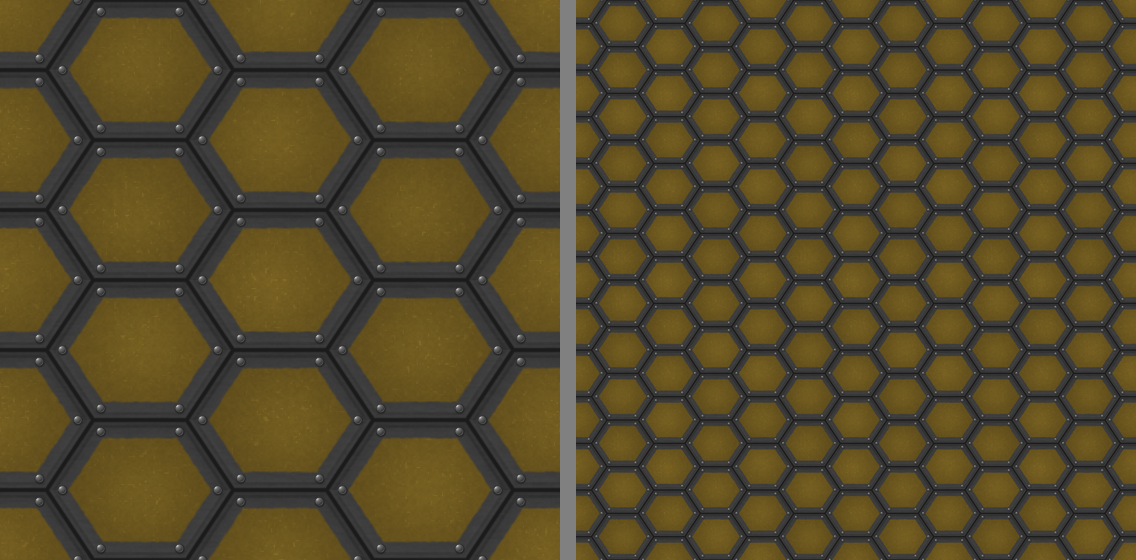
Left: one tile. Right: repeated 3 by 3.
Reproduce this pattern procedurally as a Shadertoy shader.

```glsl
// Riveted dark metal hexagon frames around worn ochre panels, tiling seamlessly.

const float ROWS = 4.0;                        // hexagons per column; one cell is 1 unit high
const vec2 PERIOD = vec2(2.0, 1.0);            // spacing inside each of the two lattices
const vec2 SLANT = vec2(0.83205, 0.5547);      // normal of the slanted sides
const float FRAME_WIDTH = 0.13;
const float RIVET_RADIUS = 0.029;
const vec2 SIDE_RIVET = vec2(0.555, 0.0);
const vec2 CORNER_RIVET = vec2(0.281, 0.417);

float hash(vec2 p) {
    return fract(sin(dot(p, vec2(127.1, 311.7))) * 43758.5453);
}

// Value noise that wraps after a whole number of lattice steps
float wrapNoise(vec2 uv, vec2 steps) {
    vec2 p = uv * steps;
    vec2 i = floor(p), f = fract(p);
    f = f * f * (3.0 - 2.0 * f);
    float a = hash(mod(i, steps));
    float b = hash(mod(i + vec2(1, 0), steps));
    float c = hash(mod(i + vec2(0, 1), steps));
    float d = hash(mod(i + vec2(1, 1), steps));
    return mix(mix(a, b, f.x), mix(c, d, f.x), f.y);
}

// Distance inwards from the hexagon outline
float hexInset(vec2 q) {
    q = abs(q);
    return min(0.5 - q.y, 0.5547 - dot(q, SLANT));
}

vec2 latticeOffset(vec2 p, vec2 origin) {
    return mod(p - origin + 0.5 * PERIOD, PERIOD) - 0.5 * PERIOD;
}

// Offset from the centre of the hexagon that contains p
vec2 hexOffset(vec2 p) {
    vec2 a = latticeOffset(p, vec2(0.0));
    vec2 b = latticeOffset(p, 0.5 * PERIOD);
    return hexInset(a) > hexInset(b) ? a : b;
}

vec3 panelColor(vec2 q, vec2 uv, vec2 cell) {
    vec2 drift = 0.12 * (vec2(hash(cell), hash(cell + 7.3)) - 0.5);
    float glow = 1.0 - smoothstep(0.0, 0.55, length(q - drift));
    vec3 color = mix(vec3(0.385, 0.308, 0.108), vec3(0.452, 0.365, 0.125), glow);
    float grain = wrapNoise(uv, vec2(256)) + 0.6 * wrapNoise(uv, vec2(96)) - 0.8;
    float flecks = smoothstep(0.78, 1.0, wrapNoise(uv, vec2(200)));
    color *= 1.0 + 0.06 * grain + 0.04 * (hash(cell + 3.1) - 0.5);
    return color + flecks * (0.02 + 0.05 * glow) * vec3(1.0, 0.85, 0.45);
}

vec3 frameColor(float inset, vec2 q, vec2 uv, float px) {
    float brushed = wrapNoise(uv, vec2(48, 256)) - 0.5;
    float fine = wrapNoise(uv, vec2(256)) - 0.5;
    float shade = 0.236 + 0.014 * brushed + 0.012 * fine;
    shade += 0.012 * smoothstep(0.12, 0.05, inset) * sign(-q.y);
    // Bevel crease, then the dark joint between neighbours
    float crease = 1.0 - smoothstep(0.004, 0.014 + px, abs(inset - 0.045));
    float falloff = 1.0 - smoothstep(0.0, 0.042, inset);
    float joint = 1.0 - smoothstep(0.006, 0.016 + px, inset);
    shade -= 0.035 * crease + 0.05 * falloff;
    return mix(vec3(shade), vec3(0.105, 0.105, 0.11), joint);
}

// Domed rivet lit from the upper left, with a soft contact shadow
vec3 addRivet(vec3 base, vec2 offset, float px) {
    float dist = length(offset);
    vec2 n = offset / RIVET_RADIUS;
    vec3 normal = vec3(n, sqrt(max(0.0, 1.0 - dot(n, n))));
    float light = max(0.0, dot(normal, normalize(vec3(-0.5, 0.6, 0.65))));
    float rim = smoothstep(0.6, 0.95, length(n)) * max(0.0, dot(n, vec2(0.6, -0.6)));
    float dome = 0.2 + 0.24 * light + 0.35 * pow(light, 14.0) + 0.2 * rim;
    float shadow = 1.0 - smoothstep(0.8, 1.5, length(n - vec2(0.1, -0.15)));
    float cover = 1.0 - smoothstep(-px, px, dist - RIVET_RADIUS);
    return mix(base * (1.0 - 0.5 * shadow), vec3(dome), cover);
}

void mainImage(out vec4 fragColor, in vec2 fragCoord) {
    vec2 uv = fragCoord / iResolution.xy;
    vec2 p = uv * ROWS;
    float px = 0.7 * ROWS / iResolution.y;

    vec2 q = hexOffset(p);
    vec2 cell = mod(floor(2.0 * (p - q) + 0.5), 2.0 * ROWS);
    float inset = hexInset(q);

    // Slightly ragged edge between frame and panel
    float ragged = 0.008 * (wrapNoise(uv, vec2(128)) - 0.5);
    float panel = smoothstep(-0.006 - px, 0.006 + px, inset - FRAME_WIDTH + ragged);
    vec3 color = mix(frameColor(inset, q, uv, px), panelColor(q, uv, cell), panel);

    // Mirrored rivets at all six corners
    color = addRivet(color, q - sign(q) * SIDE_RIVET, px);
    color = addRivet(color, q - sign(q) * CORNER_RIVET, px);

    fragColor = vec4(color, 1.0);
}
```
